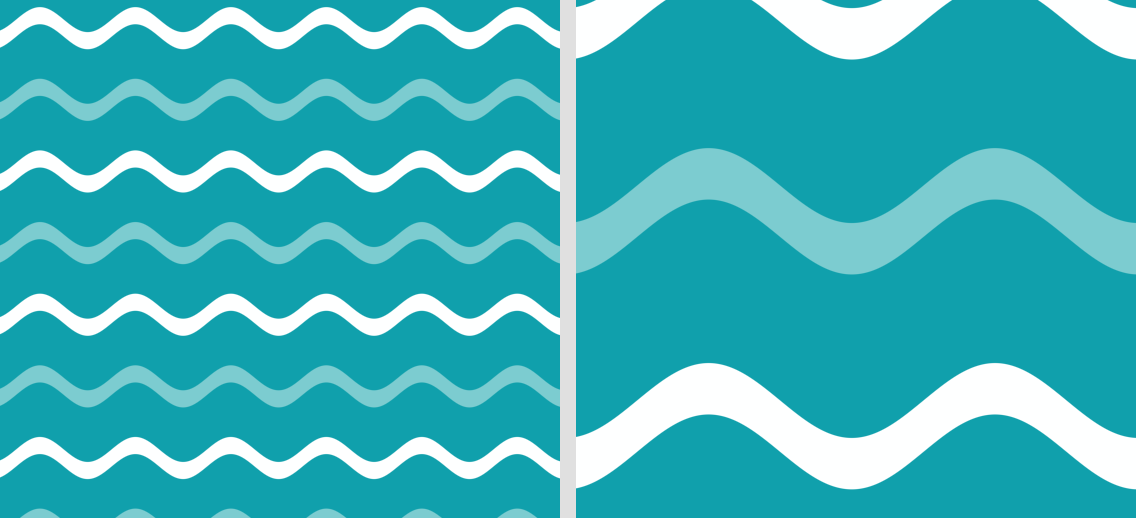
Left: the whole. Right: its middle third, enlarged.
A WebGL 2 fragment shader for this pattern:

```glsl
#version 300 es
precision highp float;

uniform vec2 u_resolution;
out vec4 outColor;

// Lengths are fractions of the canvas height
const float ROW_SPACING = 0.1383;
const float FIRST_ROW   = 0.0544;  // centre line of the top wave, from the top edge
const float WAVELENGTH  = 0.1843;
const float FIRST_CREST = 0.0771;  // from the left edge
const float AMPLITUDE   = 0.0241;
const float THICKNESS   = 0.0331;  // measured vertically

const vec3 TEAL  = vec3(0.063, 0.628, 0.673);
const vec3 WHITE = vec3(0.995, 1.0, 1.0);
const vec3 PALE  = vec3(0.485, 0.800, 0.815);

const float TAU = 6.2831853;

void main() {
    float pixel = 1.0 / u_resolution.y;
    vec2 p = gl_FragCoord.xy * pixel;

    // Wave height and slope at this column
    float phase = TAU * (p.x - FIRST_CREST) / WAVELENGTH;
    float lift = AMPLITUDE * cos(phase);
    float slope = -AMPLITUDE * TAU / WAVELENGTH * sin(phase);

    // Straighten the waves, then find the nearest row
    float depth = 1.0 - p.y + lift - FIRST_ROW;
    float row = floor(depth / ROW_SPACING + 0.5);
    float offset = abs(depth - row * ROW_SPACING);

    // Band of constant vertical thickness; edge softened along its normal
    float edge = (offset - 0.5 * THICKNESS) / sqrt(1.0 + slope * slope);
    float band = 1.0 - smoothstep(-0.75 * pixel, 0.75 * pixel, edge);

    // Rows alternate between white and pale
    vec3 bandColor = mod(row, 2.0) < 0.5 ? WHITE : PALE;
    outColor = vec4(mix(TEAL, bandColor, band), 1.0);
}
```
